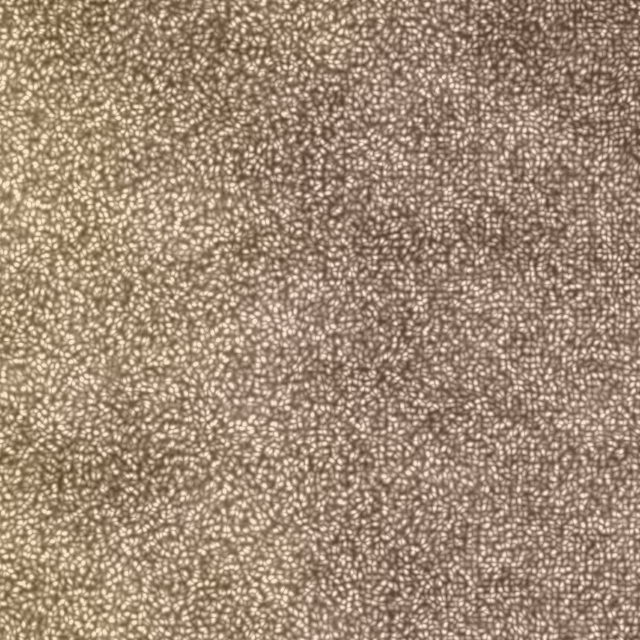
Reproduce this texture procedurally as a three.js fragment shader.

```glsl
varying vec2 vUv;

const float TUFTS = 102.0;
const vec3 PILE_TINT = vec3(0.082, 0.0, -0.080);
const vec3 OCHRE_SHIFT = vec3(0.004, 0.004, -0.034);
const vec3 ROSE_SHIFT = vec3(0.004, -0.004, 0.014);

// Sine-free hashes
float hash(vec2 p) {
  vec3 q = fract(vec3(p.xyx) * 0.1031);
  q += dot(q, q.yzx + 33.33);
  return fract((q.x + q.y) * q.z);
}

vec2 hash2(vec2 p) {
  return vec2(hash(p + 17.3), hash(p + 71.9));
}

float valueNoise(vec2 p) {
  vec2 cell = floor(p);
  vec2 f = fract(p);
  vec2 u = f * f * (3.0 - 2.0 * f);
  float low = mix(hash(cell), hash(cell + vec2(1.0, 0.0)), u.x);
  float high = mix(hash(cell + vec2(0.0, 1.0)), hash(cell + 1.0), u.x);
  return mix(low, high, u.y);
}

float fbm(vec2 p, float gain) {
  float sum = 0.0;
  float weight = 1.0;
  float total = 0.0;
  for (int i = 0; i < 4; i++) {
    sum += weight * valueNoise(p);
    total += weight;
    weight *= gain;
    p = p * 2.03 + 19.7;
  }
  return sum / total;
}

mat2 rotation(float angle) {
  float c = cos(angle);
  float s = sin(angle);
  return mat2(c, s, -s, c);
}

// Brightest soft, tilted yarn end covering this point
float tuftLight(vec2 p, float jitter, float falloff) {
  vec2 cell = floor(p);
  float light = 0.0;
  for (int y = -1; y <= 1; y++) {
    for (int x = -1; x <= 1; x++) {
      vec2 id = cell + vec2(float(x), float(y));
      vec2 center = id + 0.5 + jitter * (hash2(id) - 0.5);
      float angle = 3.1416 * hash(id + 131.0);
      vec2 d = rotation(angle) * (p - center) * vec2(0.86, 1.2);
      float shade = mix(0.3, 1.0, hash(id + 211.0));
      light = max(light, shade * exp(-falloff * dot(d, d)));
    }
  }
  return light;
}

void main() {
  // Rows are looser on the left and more regular on the right
  float jitter = mix(0.95, 0.65, smoothstep(0.3, 0.9, vUv.x));
  vec2 wobble = vec2(valueNoise(vUv * 14.0), valueNoise(vUv * 14.0 + 53.0));
  float tufts = tuftLight(vUv * TUFTS + wobble, jitter, 4.5);

  // Fine fibres and broad brushed patches
  float fibres = valueNoise(vUv * 215.0 + 7.0) - 0.5;
  float patches = fbm(vUv * vec2(5.0, 7.5) + 3.0, 0.75) - 0.5;
  float sweep = 0.045 - 0.09 * vUv.x + 0.03 * (0.5 - vUv.y);

  float tone = 0.345 + 0.64 * tufts + 0.15 * fibres + 0.27 * patches + sweep;
  tone = clamp(tone, 0.27, 0.89);

  // Warm ochre at the left drifts to a greyer rose at the right
  float drift = vUv.x + 0.7 * (fbm(vUv * 4.0 + 41.0, 0.5) - 0.5);
  vec3 hueShift = mix(OCHRE_SHIFT, ROSE_SHIFT, smoothstep(0.0, 0.75, drift));
  gl_FragColor = vec4(vec3(tone) + PILE_TINT + hueShift, 1.0);
}
```
